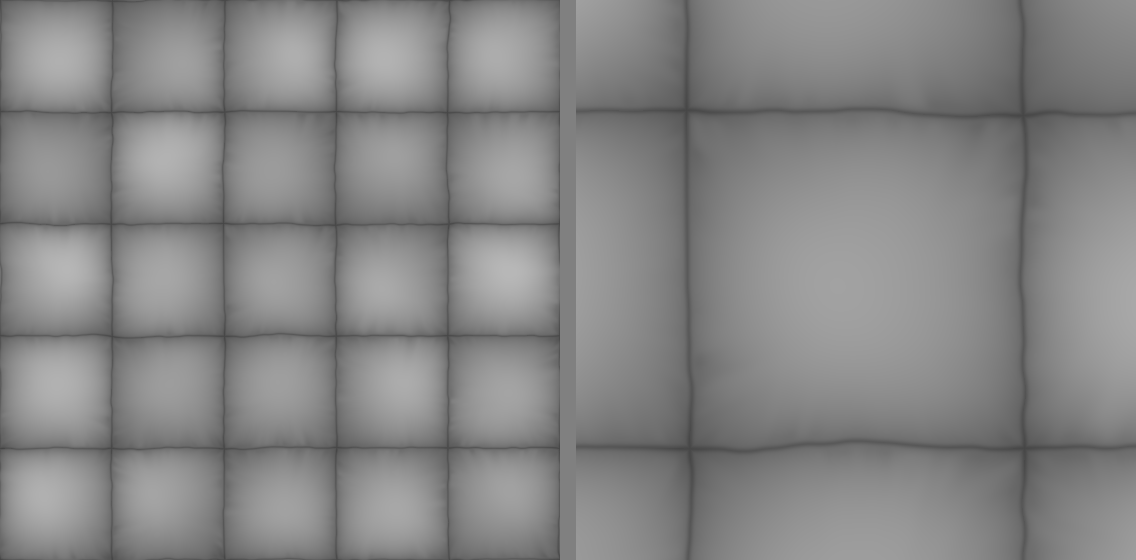
Left: the whole. Right: its middle third, enlarged.
Write a WebGL 2 fragment shader that draws this texture map.

```glsl
#version 300 es
precision highp float;
// Height map of a padded quilt: five by five soft grey pads with puckered seams.
uniform vec2 u_resolution;
out vec4 fragColor;

float hash(vec2 p) {
    vec3 q = fract(p.xyx * vec3(0.1031, 0.1030, 0.0973));
    q += dot(q, q.yzx + 33.33);
    return fract((q.x + q.y) * q.z);
}

// Value noise that wraps after period lattice cells
float noise(vec2 p, vec2 period) {
    vec2 i = floor(p), f = p - i;
    f = f * f * f * (f * (f * 6.0 - 15.0) + 10.0);
    vec2 a = mod(i, period), b = mod(i + 1.0, period);
    return mix(mix(hash(a), hash(vec2(b.x, a.y)), f.x),
               mix(hash(vec2(a.x, b.y)), hash(b), f.x), f.y);
}

// Creases running inward from one seam: along follows it, depth leaves it
float creases(float along, float depth, float seed) {
    float fan = (along - 0.5) / (1.0 - depth);
    vec2 wrap = vec2(512.0);
    float pucker = noise(vec2(fan * 24.0 + seed, depth * 6.0 + seed), wrap) - 0.5;
    float fold = noise(vec2(fan * 11.0 + seed + 40.0, depth * 3.0), wrap) - 0.5;
    float strength = noise(vec2(along * 4.0 + seed, 90.0), wrap);
    float rise = smoothstep(0.0, 0.04, depth);
    return rise * strength * (0.075 * pucker * exp(-depth * 17.0)
                            + 0.065 * fold * exp(-depth * 8.0));
}

void main() {
    vec2 uv = gl_FragCoord.xy / u_resolution;
    vec2 grid = uv * 5.0;

    // Seams wander slightly from the straight grid
    vec2 wander = vec2(noise(grid * vec2(1.0, 3.0) + 0.5, vec2(5.0, 15.0)),
                       noise(grid.yx * vec2(1.0, 3.0) + vec2(2.5, 7.5), vec2(5.0, 15.0))) - 0.5;
    vec2 ripple = vec2(noise(grid * vec2(1.0, 12.0), vec2(5.0, 60.0)),
                       noise(grid.yx * vec2(1.0, 12.0) + 3.0, vec2(5.0, 60.0))) - 0.5;
    vec2 q = grid + 0.032 * wander + 0.010 * ripple;
    vec2 pad = mod(floor(q), 5.0);
    vec2 p = fract(q);
    vec2 edge = min(p, 1.0 - p);

    // Each pad has its own height and an off-centre crown
    float peak = mix(0.59, 0.715, hash(pad + 17.0));
    vec2 lean = vec2(hash(pad + 51.0), hash(pad + 83.0)) - 0.5;
    vec2 s = p + lean * 0.30 * 4.0 * p * (1.0 - p) * 0.8;
    vec2 arch = pow(max(4.0 * s * (1.0 - s), 0.0), vec2(0.72));
    float dome = 0.6 * arch.x * arch.y + 0.2 * (arch.x + arch.y);
    float height = mix(0.375, peak, dome);

    // Broad slack in the cloth, faded out at the seams
    vec2 slanted = grid * 2.0 + vec2(grid.y, 0.0);
    float slack = noise(slanted, vec2(5.0, 10.0)) - 0.5;
    height += 0.035 * slack * arch.x * arch.y;

    // Gathered creases along all four sides
    vec2 side = step(0.5, p);
    float seed = floor(hash(pad + 7.0) * 150.0);
    height += creases(p.y, edge.x, seed + side.x * 60.0);
    height += creases(p.x, edge.y, seed + 120.0 + side.y * 60.0);

    // Stitched groove, soft shoulders and sunken corners
    vec2 groove = exp(-edge * edge / (0.009 * 0.009));
    vec2 shoulder = exp(-edge * 28.0);
    height -= 0.055 * max(groove.x, groove.y);
    height -= 0.022 * max(shoulder.x, shoulder.y);
    height -= 0.025 * exp(-length(edge) * 12.0);

    fragColor = vec4(vec3(height), 1.0);
}
```
